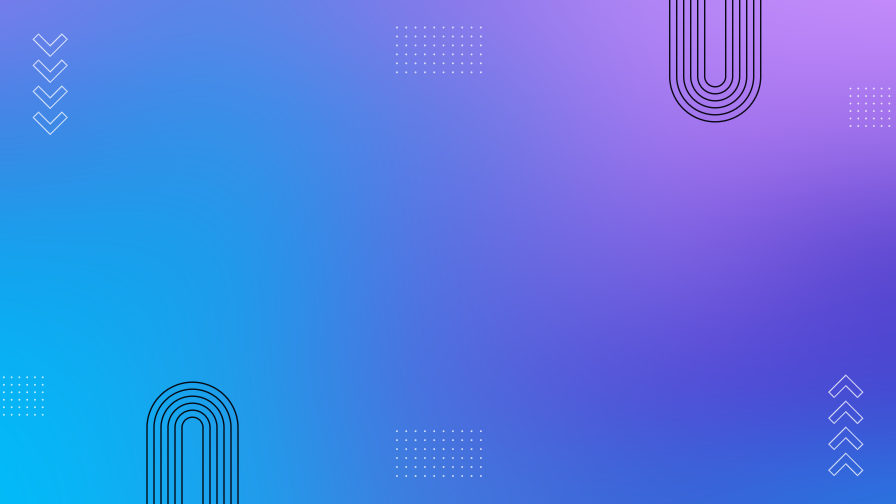
A WebGL 2 fragment shader for this background:

```glsl
#version 300 es
precision highp float;
// A smooth blue-to-violet colour mesh, blended with splines in x and y, under
// thin line ornaments: nested arches, stacked chevrons and small dot grids.
// Ornaments are distance functions on a canvas 128 units wide and 72 high.

uniform vec2 u_resolution;
out vec4 fragColor;

const vec3 INK = vec3(0.01, 0.01, 0.04);
const vec3 CHALK = vec3(1.0);
const float DIAGONAL = 0.70711;

// Catmull-Rom curve through five evenly spaced colours, t in 0..1
vec3 spline(vec3 k[5], float t) {
    float s = clamp(t, 0.0, 1.0) * 4.0;
    int i = min(int(s), 3);
    float f = s - float(i);
    vec3 a = k[max(i - 1, 0)], b = k[i], c = k[i + 1], d = k[min(i + 2, 4)];
    return b + 0.5 * f * (c - a + f * (2.0 * a - 5.0 * b + 4.0 * c - d
        + f * (3.0 * (b - c) + d - a)));
}

// Rows of the mesh run from the top edge to the bottom edge
vec3 colourMesh(vec2 uv) {
    vec3 top = spline(vec3[5](vec3(0.45, 0.49, 0.92), vec3(0.36, 0.52, 0.91),
        vec3(0.53, 0.48, 0.92), vec3(0.70, 0.52, 0.96), vec3(0.76, 0.54, 0.98)), uv.x);
    vec3 upper = spline(vec3[5](vec3(0.25, 0.53, 0.90), vec3(0.22, 0.56, 0.91),
        vec3(0.41, 0.48, 0.90), vec3(0.62, 0.46, 0.93), vec3(0.62, 0.44, 0.92)), uv.x);
    vec3 middle = spline(vec3[5](vec3(0.09, 0.63, 0.93), vec3(0.13, 0.60, 0.92),
        vec3(0.35, 0.445, 0.885), vec3(0.475, 0.38, 0.88), vec3(0.39, 0.30, 0.83)), uv.x);
    vec3 lower = spline(vec3[5](vec3(0.03, 0.70, 0.96), vec3(0.12, 0.615, 0.92),
        vec3(0.30, 0.43, 0.87), vec3(0.33, 0.325, 0.845), vec3(0.28, 0.29, 0.825)), uv.x);
    vec3 bottom = spline(vec3[5](vec3(0.01, 0.73, 0.97), vec3(0.11, 0.63, 0.93),
        vec3(0.25, 0.47, 0.87), vec3(0.22, 0.40, 0.85), vec3(0.17, 0.44, 0.87)), uv.x);
    return spline(vec3[5](top, upper, middle, lower, bottom), 1.0 - uv.y);
}

// Soft coverage of a shape whose edge lies at the given radius
float coverage(float dist, float radius, float pixel) {
    return clamp((radius - dist) / pixel + 0.5, 0.0, 1.0);
}

// Six nested arches, one unit apart, with legs running towards -y
float archLines(vec2 q) {
    float r = length(vec2(q.x, max(q.y, 0.0)));
    float ring = clamp(floor(r), 1.0, 6.0) + 0.5;
    return abs(r - ring);
}

// Outline of one chevron with its tip at the origin, pointing to +y
float chevronOutline(vec2 q) {
    float across = (abs(q.x) + q.y) * DIAGONAL;
    float along = (abs(q.x) - q.y) * DIAGONAL;
    vec2 d = abs(vec2(across + 0.53, along)) - vec2(0.53, 3.42);
    return abs(length(max(d, 0.0)) + min(max(d.x, d.y), 0.0));
}

// Four chevrons stacked behind the first tip
float chevronStack(vec2 q) {
    float dist = 1e3;
    for (int i = 0; i < 4; i++) {
        dist = min(dist, chevronOutline(q + vec2(0.0, 3.72 * float(i))));
    }
    return dist;
}

// Distance to the nearest dot centre; q starts at the lower left dot
float dotGrid(vec2 q, vec2 pitch, vec2 count) {
    vec2 cell = clamp(round(q / pitch), vec2(0.0), count - 1.0);
    return length(q - cell * pitch);
}

void main() {
    vec2 p = gl_FragCoord.xy / u_resolution.y * 72.0;
    float pixel = 72.0 / u_resolution.y;
    vec2 flipY = vec2(1.0, -1.0);
    vec3 colour = colourMesh(gl_FragCoord.xy / u_resolution);

    // Dark arches rising from the bottom and hanging from the top
    float arches = min(archLines(p - vec2(27.5, 10.9)),
                       archLines((p - vec2(102.17, 61.1)) * flipY));
    colour = mix(colour, INK, 0.95 * coverage(arches, 0.1, pixel));

    // Pale chevrons: downward at upper left, upward at lower right
    float chevrons = min(chevronStack((p - vec2(7.17, 52.8)) * flipY),
                         chevronStack(p - vec2(120.83, 18.4)));
    colour = mix(colour, CHALK, 0.75 * coverage(chevrons, 0.08, pixel));

    // Wide dot grids in the centre, small square ones at the sides
    vec2 widePitch = vec2(1.333, 1.28), wideCount = vec2(10.0, 6.0);
    vec2 sidePitch = vec2(1.11, 1.07), sideCount = vec2(6.0);
    float dots = min(dotGrid(p - vec2(56.7, 61.67), widePitch, wideCount),
                     dotGrid(p - vec2(56.7, 4.0), widePitch, wideCount));
    dots = min(dots, dotGrid(p - vec2(121.5, 54.0), sidePitch, sideCount));
    dots = min(dots, dotGrid(p - vec2(0.55, 12.75), sidePitch, sideCount));
    colour = mix(colour, CHALK, 0.75 * coverage(dots, 0.13, pixel));

    fragColor = vec4(colour, 1.0);
}
```
